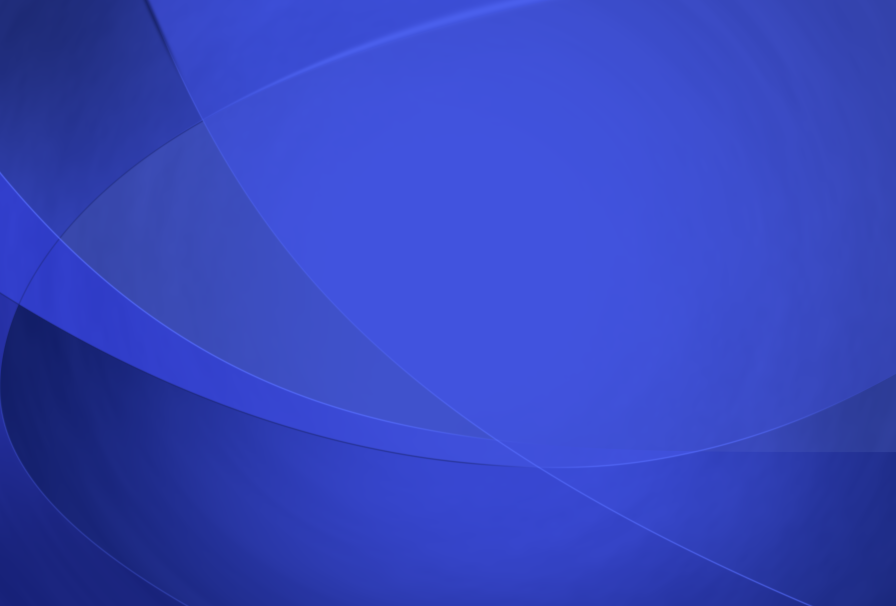
Give the GLSL for this background, as a WebGL 1 fragment shader.

```glsl
precision highp float;

// Overlapping translucent blue sheets bounded by four sweeping curves.
// Each curve is an implicit function turned into a distance; soft masks
// layer radial gradients between them, then thin rim lights trace the edges.

uniform vec2 u_resolution;

#define LINE_WIDTH 0.0015
#define RING_COUNT 34.0
#define RING_STRENGTH 0.022
#define GRAIN_STRENGTH 0.012
#define GLOW_CENTER vec2(0.51, 0.56)
#define POOL_CENTER vec2(0.57, 0.25)

const vec3 RIM_LIGHT = vec3(0.34, 0.43, 1.0);
const vec3 RIM_DARK = vec3(0.08, 0.12, 0.38);

float hash(vec2 p) {
  vec3 q = fract(vec3(p.xyx) * 0.1031);
  q += dot(q, q.yzx + 33.33);
  return fract((q.x + q.y) * q.z);
}

float noise(vec2 p) {
  vec2 i = floor(p);
  vec2 f = fract(p);
  f *= f * (3.0 - 2.0 * f);
  return mix(mix(hash(i), hash(i + vec2(1.0, 0.0)), f.x),
             mix(hash(i + vec2(0.0, 1.0)), hash(i + 1.0), f.x), f.y);
}

// Positive: inside the oval, right of the diagonal, above the valley, above the slope
vec4 curves(vec2 uv) {
  float h = uv.y - 0.356;
  float h2 = h * h;
  float oval = h > 0.0 ? 1.05 * h2 + 2.5 * h2 * h2 * h2 : 1.65 * h2;

  float drop = max(1.0 - uv.y, 0.0);
  float diagonal = 0.163 + 0.3 * drop + 0.442 * pow(drop, 2.92);

  float s = uv.x - 0.62;
  float valley = 0.2285 + s * s * mix(0.75, 1.07, smoothstep(-0.15, 0.15, s));

  float slope = 0.254 + 0.461 * pow(max(1.0 - uv.x, 0.0), 3.9);
  return vec4(uv.x - oval, uv.x - diagonal, uv.y - valley, uv.y - slope);
}

// Distances to the curves, in canvas heights
vec4 curveDistances(vec2 uv, float aspect) {
  float e = 0.001;
  vec4 f = curves(uv);
  vec4 gx = (curves(uv + vec2(e / aspect, 0.0)) - f) / e;
  vec4 gy = (curves(uv + vec2(0.0, e)) - f) / e;
  return f / sqrt(gx * gx + gy * gy);
}

float stroke(float d, float width) {
  return exp(-d * d / (width * width));
}

void main() {
  vec2 uv = gl_FragCoord.xy / u_resolution;
  float aspect = u_resolution.x / u_resolution.y;
  float pixel = 1.0 / u_resolution.y;
  vec4 d = curveDistances(uv, aspect);
  vec4 side = smoothstep(-0.7 * pixel, 0.7 * pixel, d);

  // Gradients of the separate sheets
  vec2 offset = (uv - GLOW_CENTER) * vec2(aspect, 1.0);
  float r = length(offset);
  vec3 center = mix(vec3(0.255, 0.325, 0.87), vec3(0.19, 0.245, 0.63), smoothstep(0.18, 1.06, r));
  vec3 leaf = mix(vec3(0.22, 0.28, 0.67), vec3(0.25, 0.32, 0.80), smoothstep(0.05, 0.45, uv.x));
  float cornerDistance = length((uv - vec2(0.02, 1.0)) * vec2(aspect, 1.0));
  vec3 corner = mix(vec3(0.12, 0.17, 0.47), vec3(0.20, 0.26, 0.73), smoothstep(0.0, 0.48, cornerDistance));
  vec3 crest = mix(vec3(0.21, 0.27, 0.76), vec3(0.23, 0.30, 0.83), smoothstep(0.15, 0.32, uv.x));
  vec3 ribbon = mix(vec3(0.19, 0.24, 0.79), vec3(0.25, 0.315, 0.86), smoothstep(0.05, 0.6, uv.x));
  float poolRadius = length((uv - POOL_CENTER) * vec2(1.0, 1.0));
  vec3 pool = mix(vec3(0.22, 0.28, 0.82), vec3(0.07, 0.115, 0.40), smoothstep(0.06, 0.64, poolRadius));
  vec3 outerPool = mix(vec3(0.10, 0.14, 0.49), vec3(0.15, 0.19, 0.65), smoothstep(0.05, 0.45, uv.y));
  vec3 wedge = mix(vec3(0.23, 0.29, 0.76), vec3(0.18, 0.24, 0.60), smoothstep(0.78, 1.0, uv.x));

  // Layer the sheets by the side of each curve
  vec3 upper = mix(mix(corner, crest, side.y), mix(leaf, center, side.y), side.x);
  vec3 lower = mix(outerPool, pool + vec3(0.01, 0.015, 0.02) * side.y, side.x);
  vec3 color = mix(mix(lower, ribbon, side.z), mix(wedge, upper, side.z), side.w);

  // Irregular arcs around the glow and fine brushed grain
  vec2 direction = offset / max(r, 0.001);
  float sweep = 1.7 * direction.x + 2.3 * direction.y;
  float rings = noise(vec2(r * RING_COUNT, sweep)) - 0.5;
  float grain = noise(vec2(r * 95.0, sweep * 9.0)) - 0.5;
  float texture = RING_STRENGTH * rings + GRAIN_STRENGTH * grain;
  color += texture * smoothstep(0.15, 0.65, r) * vec3(0.7, 0.75, 1.2);

  // Highlight widening along the top of the oval
  float crestWidth = 0.0015 + 0.007 * smoothstep(0.2, 0.55, uv.x);
  float crestLight = stroke(d.x + crestWidth, crestWidth) * smoothstep(0.74, 0.92, uv.y);
  color = mix(color, RIM_LIGHT, 0.55 * crestLight);

  // Thin light and dark rims
  vec4 rim = vec4(stroke(d.x, LINE_WIDTH), stroke(d.y, LINE_WIDTH),
                  stroke(d.z, LINE_WIDTH), stroke(d.w, LINE_WIDTH));
  float topDark = stroke(d.y, LINE_WIDTH * 3.0) * smoothstep(0.84, 0.98, uv.y);
  color = mix(color, RIM_DARK, 0.75 * topDark);
  color = mix(color, RIM_DARK, 0.4 * rim.z * (1.0 - smoothstep(0.5, 0.62, uv.x)));
  color = mix(color, RIM_DARK, 0.3 * rim.x * smoothstep(0.3, 0.5, uv.y) * (1.0 - side.y));
  float light = rim.y * mix(0.55, 0.3, smoothstep(0.25, 0.45, uv.y)) * (1.0 - smoothstep(0.84, 0.95, uv.y));
  light += 0.55 * rim.z * smoothstep(0.56, 0.68, uv.x) * (1.0 - smoothstep(0.8, 1.0, uv.x));
  light += 0.65 * rim.w * (1.0 - smoothstep(0.4, 0.62, uv.x));
  light += 0.25 * rim.x * (1.0 - smoothstep(0.3, 0.4, uv.y));
  color = mix(color, RIM_LIGHT, min(light, 1.0));

  gl_FragColor = vec4(clamp(color, 0.0, 1.0), 1.0);
}
```
